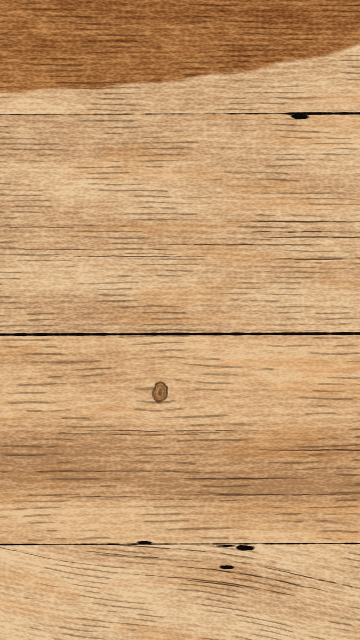
This texture is drawn by a WebGL 2 fragment shader. Its source:

```glsl
#version 300 es
precision highp float;
// Four weathered horizontal boards with grain, cracks, dark seams, a knot and a stained top.

uniform vec2 u_resolution;
out vec4 outColor;

const vec3 BASE = vec3(0.81, 0.65, 0.48);
const vec3 LIGHT = vec3(0.91, 0.78, 0.61);
const vec3 SHADE = vec3(0.65, 0.49, 0.35);
const vec3 GOLD = vec3(0.77, 0.55, 0.33);
const vec3 STAIN = vec3(0.43, 0.23, 0.10);
const vec3 BARK = vec3(0.28, 0.19, 0.12);
const vec3 GAP = vec3(0.06, 0.04, 0.03);
const vec3 SEAMS = vec3(0.178, 0.522, 0.850); // distance from the top
const vec2 KNOT = vec2(0.250, 0.613);
// Broken edges: centre, half size
const vec4 CHIPS[5] = vec4[5](
  vec4(0.467, 0.182, 0.015, 0.005), vec4(0.385, 0.856, 0.017, 0.005),
  vec4(0.226, 0.848, 0.014, 0.003), vec4(0.356, 0.853, 0.014, 0.002),
  vec4(0.356, 0.886, 0.013, 0.003));

vec2 hash2(vec2 p) {
  vec3 h = fract(p.xyx * vec3(0.1031, 0.1030, 0.0973));
  h += dot(h, h.yzx + 33.33);
  return fract((h.xx + h.yz) * h.zy);
}

// Distance to the nearest scattered cell point
float cellular(vec2 p) {
  vec2 cell = floor(p), f = fract(p);
  float nearest = 2.0;
  for (int j = -1; j <= 1; j++)
    for (int i = -1; i <= 1; i++) {
      vec2 o = vec2(i, j);
      nearest = min(nearest, length(o + hash2(cell + o) - f));
    }
  return nearest;
}

// Layered sines, roughly -1..1
float waves(vec2 p, float seed) {
  float sum = 0.0, amp = 0.55;
  for (int i = 0; i < 5; i++) {
    sum += amp * sin(p.x + seed + 1.4 * sin(p.y + seed * 1.7));
    p = mat2(0.8, 0.6, -0.6, 0.8) * p * 1.8;
    seed += 2.3;
    amp *= 0.62;
  }
  return sum;
}

float coverage(float d, float px) { return clamp(0.5 - d / px, 0.0, 1.0); }

float crack(vec2 p, vec2 start, float len, float width, float px) {
  float along = clamp((p.x - start.x) / len, 0.0, 1.0);
  float taper = 4.0 * along * (1.0 - along);
  float wobble = 0.0006 * waves(p.xx * vec2(70.0, 45.0), start.y * 90.0);
  float d = abs(p.y - start.y - wobble) - width * taper;
  float broken = smoothstep(-0.7, 0.1, waves(p.xx * vec2(38.0, 60.0), start.y * 300.0));
  return coverage(d, px) * smoothstep(0.0, 0.2, taper) * mix(0.25, 1.0, broken);
}

// Cracks spread evenly over one band of a board
float crackBand(vec2 p, float centre, float spread, float seed, float px) {
  float ink = 0.0;
  for (int i = 0; i < 8; i++) {
    vec2 h = hash2(vec2(float(i) * 7.0 + 3.0, seed * 13.0 + 5.0));
    float y = centre + spread * ((float(i) + h.y) / 8.0 - 0.5);
    vec2 start = vec2(h.x * 0.55 - 0.12, y);
    ink = max(ink, crack(p, start, 0.12 + 0.22 * h.y, 0.0004 + 0.0008 * h.x, px));
  }
  return ink;
}

float seamInk(vec2 p, float y, float halfWidth, float px) {
  float ragged = 0.0005 * waves(p.xx * vec2(60.0, 90.0), y * 40.0);
  return coverage(abs(p.y - y + 0.003 * (p.x - 0.28)) - halfWidth + ragged, px);
}

vec3 woodRamp(float tone) {
  return mix(mix(SHADE, BASE, clamp(tone * 2.0, 0.0, 1.0)), LIGHT, clamp(tone * 2.0 - 1.0, 0.0, 1.0));
}

void main() {
  float px = 1.0 / u_resolution.y;
  vec2 p = vec2(gl_FragCoord.x, u_resolution.y - gl_FragCoord.y) * px;
  float board = dot(step(SEAMS, vec3(p.y)), vec3(1.0));
  float third = step(1.5, board) * step(board, 2.5), last = step(2.5, board);

  // Grain space: bends round the knot and slopes on the last board
  vec2 toKnot = p - KNOT;
  vec2 g = p;
  g.y -= 0.5 * toKnot.y * exp(-dot(toKnot * toKnot, vec2(450.0, 900.0))) * third;
  g.y -= last * (0.15 * p.x + 0.006 * sin(p.x * 13.0));

  // Broad bands, ridges and fibres
  float seed = board * 4.1 + 1.0;
  float broad = waves(g * vec2(6.0, 42.0), seed);
  float patches = waves(g * vec2(11.0, 21.0), seed + 8.0);
  float ridges = sin(g.y * mix(690.0, 520.0, third) + 2.6 * waves(g * vec2(6.0, 24.0), seed + 2.0));
  float fibre = smoothstep(0.1, 0.8, cellular(g * vec2(30.0, 190.0) + seed * 9.0));
  float fine = smoothstep(0.1, 0.8, cellular(g * vec2(130.0, 330.0) + seed * 5.0));
  float tone = 0.60 + 0.20 * broad + 0.13 * patches + 0.10 * ridges;
  tone += 0.30 * (fibre - 0.5) + 0.36 * (fine - 0.5);
  float brown = smoothstep(0.64, 0.71, g.y + 0.014 * broad) * (1.0 - smoothstep(0.77, 0.80, g.y));
  tone += third * (0.16 - 0.50 * brown) + 0.12 * last + 0.10 * step(board, 0.5);
  vec3 color = woodRamp(tone);
  float warm = smoothstep(0.15, 0.9, waves(g * vec2(9.0, 55.0), seed + 6.0));
  color = mix(color, GOLD + 0.16 * (tone - 0.3), warm * 0.35 + third * 0.22);

  // Crisp broken splits between ridges
  float splitMask = smoothstep(0.1, 0.5, waves(g * vec2(27.0, 70.0), seed + 3.0));
  float splits = smoothstep(0.55, 0.95, -ridges) * splitMask;
  color *= 1.0 - 0.24 * splits;

  // Dark stain with a curved lower edge
  float edge = 0.141 - 0.22 * p.x * p.x + 0.002 * sin(p.x * 53.0) + 0.003 * broad;
  float stained = 1.0 - smoothstep(-0.004, 0.005, p.y - edge);
  vec3 stainColor = mix(STAIN, GOLD, clamp(tone * 0.95 - 0.13, 0.0, 1.0));
  color = mix(color, stainColor * (1.0 - 0.25 * splits), stained);

  // Knot with a rough rim and a cracked heart
  float r = length(toKnot * vec2(1.0, 0.68)) + 0.0014 * waves(toKnot * vec2(190.0, 150.0), 2.0);
  float rings = 0.5 + 0.5 * sin(r * 1700.0 + 2.0 * broad);
  vec3 knotColor = mix(BARK, GOLD, 0.35 + 0.3 * rings + 0.3 * fine);
  color = mix(color, knotColor, 0.9 * (1.0 - smoothstep(0.009, 0.013, r)));
  color = mix(color, BARK, (0.4 + 0.4 * fine) * (1.0 - smoothstep(0.0006, 0.0024, abs(r - 0.0105))));
  color = mix(color, BARK, 0.6 * (1.0 - smoothstep(0.001, 0.004, r)));
  for (int i = 0; i < 2; i++) {
    vec2 d = (p - vec2(0.248, 0.076 + 0.049 * float(i))) / vec2(0.008, 0.006);
    color = mix(color, STAIN, 0.65 * exp(-2.0 * dot(d, d)));
  }

  // Cracks, seams and broken edges
  float centre = mix(mix(0.376, 0.725, third), 0.840, last);
  float ink = crackBand(g, centre, mix(0.07, 0.13, third), board, px) * step(0.5, board);
  color = mix(color, BARK, 0.85 * ink);
  float gap = seamInk(p, SEAMS.x, mix(0.0004, 0.0020, smoothstep(0.44, 0.46, p.x)), px);
  gap = max(gap, seamInk(p, SEAMS.y, 0.0020, px));
  gap = max(gap, seamInk(p, SEAMS.z, 0.0008, px));
  for (int i = 0; i < 5; i++) {
    vec2 d = (p - CHIPS[i].xy) / CHIPS[i].zw;
    float ragged = length(d) - 0.85 + 0.3 * waves(p * vec2(130.0, 260.0), float(i));
    gap = max(gap, coverage(ragged * CHIPS[i].w, px));
  }
  outColor = vec4(mix(color, GAP, gap), 1.0);
}
```
